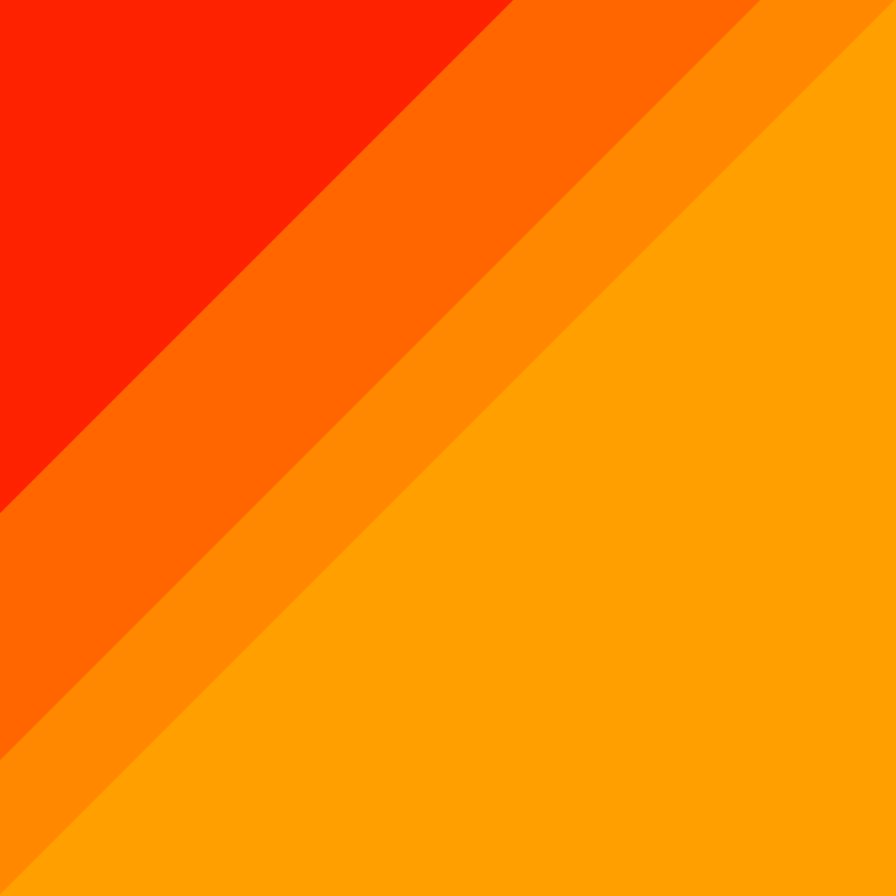
Give the GLSL for this background, as a three.js fragment shader.

```glsl
// Flat diagonal bands in warm colours, stepping from red at the upper left
// to amber at the lower right. Each band is laid over the last by its
// distance from the upper left corner along the falling diagonal.

varying vec2 vUv;

const vec3 RED = vec3(1.0, 0.133, 0.0);
const vec3 DEEP_ORANGE = vec3(1.0, 0.4, 0.0);
const vec3 ORANGE = vec3(1.0, 0.533, 0.0);
const vec3 AMBER = vec3(1.0, 0.627, 0.0);

// Where each band begins, in canvas units from the corner
const float DEEP_ORANGE_START = 0.405;
const float ORANGE_START = 0.6;
const float AMBER_START = 0.7058;

const vec2 CORNER = vec2(0.0, 1.0);
const vec2 BAND_DIRECTION = vec2(0.70711, -0.70711);
const float EDGE_SOFTNESS = 0.001;

// Coverage of everything beyond a straight edge, with a smooth rim
float beyond(float start, float distanceAlong) {
  return smoothstep(start - EDGE_SOFTNESS, start + EDGE_SOFTNESS, distanceAlong);
}

void main() {
  float distanceAlong = dot(vUv - CORNER, BAND_DIRECTION);

  // Stack the bands from the corner outwards
  vec3 color = RED;
  color = mix(color, DEEP_ORANGE, beyond(DEEP_ORANGE_START, distanceAlong));
  color = mix(color, ORANGE, beyond(ORANGE_START, distanceAlong));
  color = mix(color, AMBER, beyond(AMBER_START, distanceAlong));

  gl_FragColor = vec4(color, 1.0);
}
```
